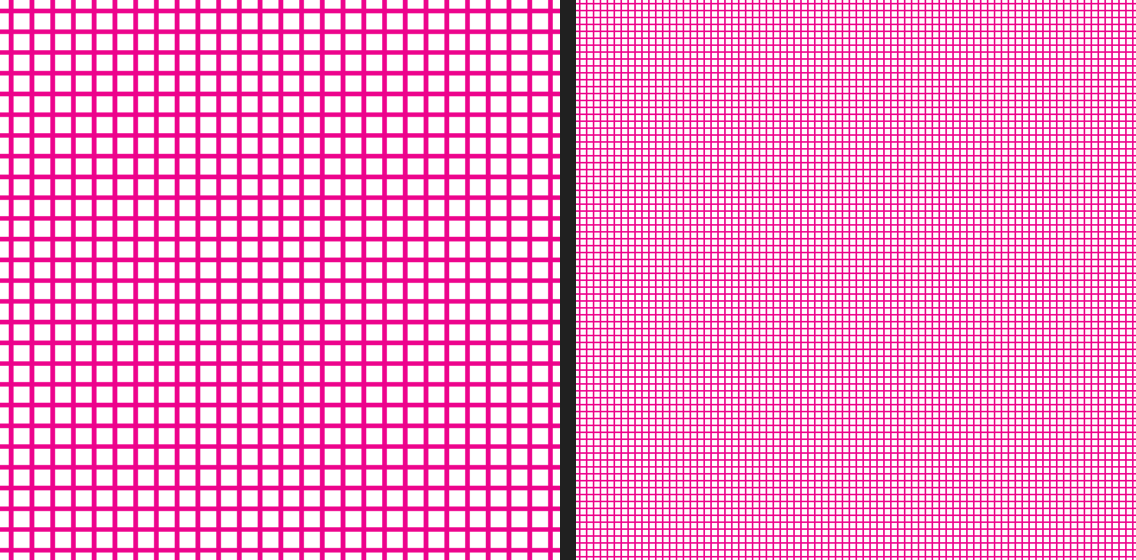
Left: one tile. Right: repeated 3 by 3.
A WebGL 1 fragment shader for this pattern:

```glsl
precision highp float;

uniform vec2 u_resolution;

// Coverage of the vertical (x) and horizontal (y) bars, in cell units
vec2 barCoverage(vec2 cell, vec2 center, vec2 halfWidth, vec2 blur) {
    vec2 dist = abs(fract(cell - center + 0.5) - 0.5);
    return clamp((halfWidth - dist) / blur + 0.5, 0.0, 1.0);
}

void main() {
    // 27 whole cells each way, so opposite edges join
    vec2 cell = gl_FragCoord.xy / u_resolution * 27.0;
    vec2 pixel = 27.0 / u_resolution;

    vec2 bars = barCoverage(cell, vec2(0.54, 0.47), vec2(0.115, 0.11), pixel * 1.3);

    // Union of both bar directions
    float grid = 1.0 - (1.0 - bars.x) * (1.0 - bars.y);

    vec3 white = vec3(1.0);
    vec3 magenta = vec3(0.93, 0.01, 0.55);
    gl_FragColor = vec4(mix(white, magenta, grid), 1.0);
}
```
